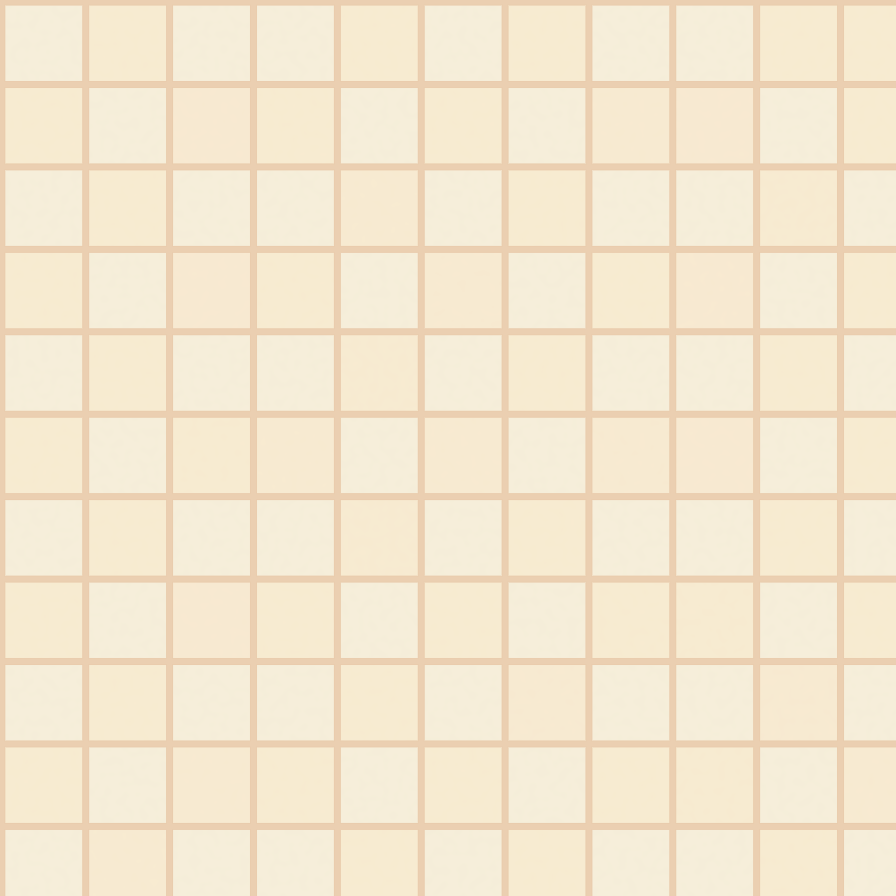
Give the GLSL for this pattern, as a Shadertoy shader.

```glsl
// Cream wall tiles in two alternating tints, divided by flat peach grout lines.

const vec2 PITCH = vec2(0.0936, 0.0920);      // tile spacing across and down
const vec2 FIRST_LINE = vec2(0.0021, 0.0023); // centre of the first grout lines
const float GROUT_HALF_WIDTH = 0.0039;

const vec3 IVORY = vec3(0.963, 0.932, 0.853);
const vec3 CREAM = vec3(0.969, 0.921, 0.818);
const vec3 BLUSH = vec3(0.970, 0.914, 0.819);
const vec3 GROUT = vec3(0.922, 0.812, 0.694);
const vec3 GROUT_EDGE = vec3(0.910, 0.790, 0.665);

float hash(vec2 p) {
    vec3 q = fract(vec3(p.xyx) * 0.1031);
    q += dot(q, q.yzx + 33.33);
    return fract((q.x + q.y) * q.z);
}

vec2 gradient(vec2 corner) {
    float angle = 6.2832 * hash(corner);
    return vec2(cos(angle), sin(angle));
}

float gradientNoise(vec2 p) {
    vec2 i = floor(p), f = p - i;
    vec2 w = f * f * f * (f * (f * 6.0 - 15.0) + 10.0);
    vec2 e = vec2(1.0, 0.0);
    float low = mix(dot(gradient(i), f), dot(gradient(i + e), f - e), w.x);
    float high = mix(dot(gradient(i + e.yx), f - e.yx),
                     dot(gradient(i + e.xx), f - e.xx), w.x);
    return mix(low, high, w.y);
}

// Signed distance to the nearest grout line, negative inside it
float groutDistance(vec2 grid, vec2 pitch, float halfWidth) {
    vec2 d = abs(fract(grid + 0.5) - 0.5) * pitch;
    return min(d.x, d.y) - halfWidth;
}

// Columns follow a five-tile rhythm that swaps tint on every other row
bool isWarm(ivec2 cell) {
    int beat = cell.x % 5;
    bool warmColumn = beat == 1 || beat == 4;
    bool oddRow = cell.y % 2 == 1;
    bool cornerSwap = cell == ivec2(10, 0);
    return (warmColumn != oddRow) != cornerSwap;
}

vec3 tileColor(ivec2 cell) {
    // Every sixth column leans towards blush; the rest drift at random
    float lean = cell.x % 6 == 2 ? 0.5 : 0.0;
    float blush = smoothstep(0.45, 0.95, lean + 0.8 * hash(vec2(cell) + 7.0));
    return isWarm(cell) ? mix(CREAM, BLUSH, blush) : IVORY;
}

void mainImage(out vec4 fragColor, in vec2 fragCoord) {
    float pixel = 1.0 / iResolution.y;
    vec2 p = vec2(fragCoord.x, iResolution.y - fragCoord.y) * pixel;
    vec2 grid = (p - FIRST_LINE) / PITCH;
    ivec2 cell = max(ivec2(floor(grid)), ivec2(0));

    // Tile face with a barely visible mottling
    vec3 color = tileColor(cell) + 0.003 * gradientNoise(p * 90.0);

    // Grout, slightly deeper along its borders
    float d = groutDistance(grid, PITCH, GROUT_HALF_WIDTH);
    float border = smoothstep(-0.0018, -0.0004, d);
    vec3 grout = mix(GROUT, GROUT_EDGE, 0.6 * border);
    float coverage = 1.0 - smoothstep(-0.6 * pixel, 0.6 * pixel, d);
    color = mix(color, grout, coverage);

    fragColor = vec4(color, 1.0);
}
```
